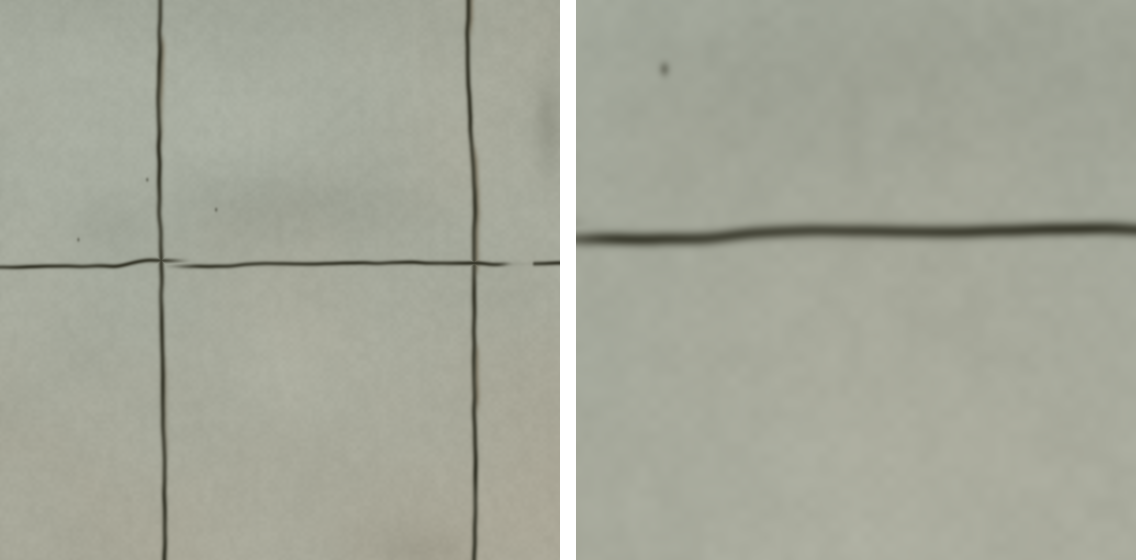
Left, the full canvas; right, a detail of the centre.
Give the GLSL for this pattern, as a three.js fragment shader.

```glsl
#define TILE_PITCH 0.553
#define FIRST_JOINT 0.284
#define JOINT_LEAN 0.011
#define JOINT_WIDTH 0.0047
#define WOBBLE 0.0042
#define MOTTLE 0.042
#define GRAIN 0.016
#define COOL_TILE vec3(0.648, 0.668, 0.618)
#define WARM_TILE vec3(0.662, 0.648, 0.585)
#define JOINT_COLOR vec3(0.215, 0.215, 0.165)
#define RUST_COLOR vec3(0.43, 0.37, 0.27)

varying vec2 vUv;

float hash(vec2 p) {
  return fract(sin(dot(p, vec2(127.1, 311.7))) * 43758.5453);
}

float noise(vec2 p) {
  vec2 i = floor(p);
  vec2 f = fract(p);
  f = f * f * (3.0 - 2.0 * f);
  return mix(mix(hash(i), hash(i + vec2(1.0, 0.0)), f.x),
             mix(hash(i + vec2(0.0, 1.0)), hash(i + vec2(1.0, 1.0)), f.x), f.y);
}

float fbm(vec2 p) {
  float sum = 0.0;
  float amp = 0.5;
  for (int i = 0; i < 4; i++) {
    sum += amp * noise(p);
    p = p * 2.03 + 7.3;
    amp *= 0.5;
  }
  return sum;
}

float stain(vec2 p, vec2 center, vec2 radius) {
  vec2 q = (p - center) / radius;
  return exp(-dot(q, q));
}

float stroke(float d, float width) {
  return exp(-d * d / (width * width));
}

// Slow bends plus small ripples along a joint
float wobble(float t, float seed) {
  return WOBBLE * (noise(vec2(t * 11.0, seed)) - 0.5
                 + 0.45 * (noise(vec2(t * 34.0, seed + 5.0)) - 0.5));
}

float wear(float t, float seed) {
  return 0.76 + 0.24 * noise(vec2(t * 19.0, seed));
}

vec3 tileSurface(vec2 p) {
  float warmth = smoothstep(0.75, 0.0, p.y) * 0.7 + 0.25 * smoothstep(0.5, 1.0, p.x);
  warmth += 0.7 * (fbm(p * 4.0 + 3.0) - 0.47);
  vec3 color = mix(COOL_TILE, WARM_TILE, clamp(warmth, 0.0, 1.0));

  // Cloudy mottling and broad smudges
  float shade = MOTTLE * (fbm(p * 4.5 + 11.0) - 0.47);
  shade += 0.026 * stain(p, vec2(0.53, 0.34), vec2(0.11, 0.10));
  shade += 0.026 * stain(p, vec2(0.43, 0.77), vec2(0.16, 0.09));
  shade += 0.018 * stain(p, vec2(0.12, 0.68), vec2(0.13, 0.16));
  shade -= 0.030 * stain(p, vec2(0.52, 0.63), vec2(0.20, 0.06));
  shade -= 0.028 * stain(p, vec2(0.19, 0.60), vec2(0.06, 0.05));
  shade -= 0.070 * stain(p, vec2(0.98, 0.78), vec2(0.025, 0.09));
  shade -= 0.030 * stain(p, vec2(0.77, 0.02), vec2(0.09, 0.05));
  shade -= 0.018 * smoothstep(0.85, 1.0, p.y);

  // Fine grain
  shade += GRAIN * (noise(p * 150.0) + noise(p * vec2(70.0, 55.0)) - 1.0);
  return color + shade;
}

void main() {
  vec2 p = vUv;
  vec3 color = tileSurface(p);
  float joint = 0.0;
  float rust = 0.0;

  // Upright joints, each leaning and bending in its own way
  for (int i = 0; i < 2; i++) {
    float id = float(i);
    float bend = 1.0 - smoothstep(mix(-0.1, 0.65, id), 0.85, p.y);
    float x = FIRST_JOINT + TILE_PITCH * id + JOINT_LEAN * bend + wobble(p.y, id * 3.0 + 1.0);
    float d = p.x - x;
    joint = max(joint, stroke(d, JOINT_WIDTH) * wear(p.y, id + 20.0));
    float patches = smoothstep(0.45, 0.8, noise(vec2(p.y * 9.0, id + 40.0)));
    rust = max(rust, stroke(d - 0.004, 0.006) * patches);
  }

  // Level joint: two overlapping strands with a worn gap
  float ripple = wobble(p.x, 60.0);
  float leftY = 0.523 + 0.012 * smoothstep(0.20, 0.27, p.x) + ripple;
  float rightY = 0.525 + 0.005 * smoothstep(0.36, 0.52, p.x) + ripple;
  float leftFade = 1.0 - smoothstep(0.29, 0.345, p.x);
  float rightFade = smoothstep(0.285, 0.36, p.x);
  float gap = smoothstep(0.885, 0.92, p.x) * (1.0 - smoothstep(0.948, 0.956, p.x));
  float level = max(stroke(p.y - leftY, JOINT_WIDTH * 0.88) * leftFade,
                    stroke(p.y - rightY, JOINT_WIDTH * 0.88) * rightFade);
  joint = max(joint, level * (1.0 - 0.93 * gap) * wear(p.x, 70.0));

  color = mix(color, RUST_COLOR, 0.4 * rust);
  color = mix(color, JOINT_COLOR, joint);

  // Small scattered specks
  for (int i = 0; i < 3; i++) {
    float id = float(i);
    vec2 center = vec2(0.14 + 0.123 * id, 0.572 + 0.107 * mod(id * 2.0, 3.0) * 0.5);
    float speck = stain(p, center, vec2(0.003, 0.004));
    color = mix(color, JOINT_COLOR, 0.4 * speck);
  }

  gl_FragColor = vec4(color, 1.0);
}
```
